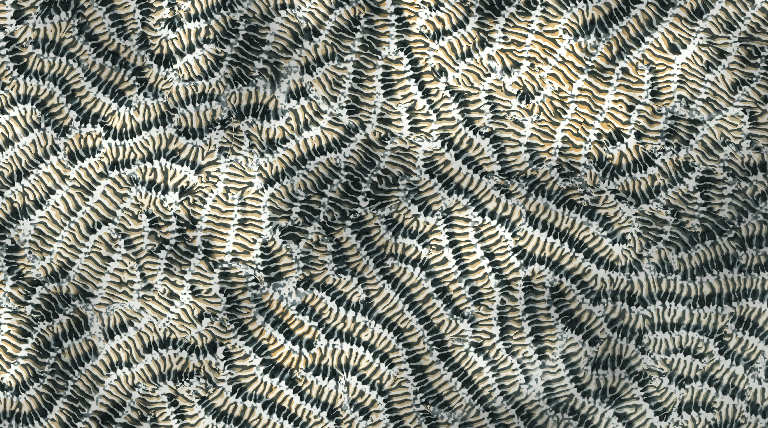
This texture is drawn by a Shadertoy shader. Its source:

```glsl
// Brain coral: meandering ridges crossed by fine toothed plates, with pale valley floors.

const float TAU = 6.2831853;
const float RIDGE_PERIOD = 0.071;   // all lengths in canvas heights
const float RIDGE_CELL = 0.092;
const float PLATE_PERIOD = 0.0168;
const float PLATE_CELL = 0.019;
const float MEANDER = 2.7;          // how far the ridges stray, in radians
const float PLATE_LEAN = 0.8;       // bend of the plates over a ridge, in radians
const vec2 LIGHT = vec2(0.36, 0.93);

const vec3 PALE = vec3(0.89, 0.90, 0.88);
const vec3 CREAM = vec3(0.90, 0.87, 0.78);
const vec3 GREY = vec3(0.53, 0.59, 0.59);
const vec3 SLATE = vec3(0.26, 0.33, 0.33);
const vec3 BLACK = vec3(0.06, 0.085, 0.08);
const vec3 TAN = vec3(0.76, 0.69, 0.53);
const vec3 BROWN = vec3(0.45, 0.41, 0.29);
const vec3 OCHRE = vec3(0.82, 0.64, 0.35);

// Broad ridge flow: position and direction angle
const vec3 FLOW[8] = vec3[8](
    vec3(0.20, 0.85, -0.55), vec3(0.85, 0.85, 0.75), vec3(1.45, 0.75, 1.00),
    vec3(0.20, 0.25, 0.70), vec3(0.75, 0.35, -1.20), vec3(1.15, 0.45, -0.95),
    vec3(0.85, 0.08, -1.20), vec3(1.50, 0.12, -0.15));

vec3 hash3(vec2 p) {
    vec3 q = fract(vec3(p.xyx) * vec3(0.1031, 0.1030, 0.0973));
    q += dot(q, q.yxz + 33.33);
    return fract((q.xxy + q.yzz) * q.zyx);
}

float noise(vec2 p) {
    vec2 i = floor(p), f = fract(p);
    f = f * f * (3.0 - 2.0 * f);
    vec2 e = vec2(0.0, 1.0);
    return mix(mix(hash3(i).x, hash3(i + e.yx).x, f.x),
               mix(hash3(i + e.xy).x, hash3(i + e.yy).x, f.x), f.y);
}

// Unit vector across the ridges
vec2 acrossRidge(vec2 p) {
    vec2 v = vec2(0.0001);
    for (int i = 0; i < 8; i++) {
        vec2 d = p - FLOW[i].xy;
        float a = 2.0 * FLOW[i].z;
        v += exp(-10.0 * dot(d, d)) * vec2(cos(a), sin(a));
    }
    float angle = 0.5 * atan(v.y, v.x) + MEANDER * (noise(p * 6.5 + 40.0) - 0.5);
    return vec2(-sin(angle), cos(angle));
}

// Ridge wave as a sum of oriented kernels: phase, unit gradient, strength
vec4 ridgeWave(vec2 p) {
    vec2 q = p / RIDGE_CELL, base = floor(q), here = acrossRidge(p);
    vec2 z = vec2(0.0), gradRe = vec2(0.0), gradIm = vec2(0.0);
    float k = TAU * RIDGE_CELL / RIDGE_PERIOD;
    for (int j = -2; j <= 2; j++)
    for (int i = -2; i <= 2; i++) {
        vec2 cell = base + vec2(i, j);
        vec3 rnd = hash3(cell + 71.0);
        vec2 centre = cell + rnd.xy, d = q - centre;
        vec2 n = acrossRidge(centre * RIDGE_CELL);
        float side = dot(n, here) < 0.0 ? -1.0 : 1.0;
        float phase = side * (k * dot(d, n) + TAU * rnd.z);
        float w = exp(-1.15 * dot(d, d));
        vec2 c = w * vec2(cos(phase), sin(phase));
        z += c;
        gradRe += -2.3 * d * c.x - side * k * n * c.y;
        gradIm += -2.3 * d * c.y + side * k * n * c.x;
    }
    vec2 g = z.x * gradIm - z.y * gradRe;
    return vec4(atan(z.y, z.x + 1e-6), normalize(g + 1e-6), length(z));
}

// Phase of the plates, which repeat along the ridge and lie across it
float plateWave(vec2 p, vec2 along) {
    vec2 q = p / PLATE_CELL, base = floor(q), z = vec2(1e-6, 0.0);
    vec2 across = vec2(-along.y, along.x);
    for (int j = -2; j <= 2; j++)
    for (int i = -2; i <= 2; i++) {
        vec2 cell = base + vec2(i, j);
        vec2 d = q - cell - hash3(cell + 211.0).xy;
        float t = dot(d, along), n = dot(d, across);
        float phase = TAU * PLATE_CELL / PLATE_PERIOD * t;
        z += exp(-2.1 * t * t - 1.2 * n * n) * vec2(cos(phase), sin(phase));
    }
    return atan(z.y, z.x);
}

void mainImage(out vec4 fragColor, in vec2 fragCoord) {
    vec2 p = fragCoord / iResolution.y;
    vec4 ridge = ridgeWave(p);
    vec2 along = vec2(-ridge.z, ridge.y);
    float height = cos(ridge.x), slope = sin(ridge.x);
    float facing = slope * dot(ridge.yz, LIGHT);

    // Patches of colour and fine grain
    float patches = noise(p * 4.5 + 3.0);
    float broad = noise(p * 7.0 + 60.0);
    float mottle = noise(p * 42.0);
    float grain = noise(p * 185.0);
    vec2 wobble = vec2(noise(p * 75.0 + 9.0), noise(p * 75.0 + 31.0)) - 0.5;
    float plate = plateWave(p + 0.006 * wobble, along) + PLATE_LEAN * slope;
    float cool = smoothstep(0.75, 1.4, p.x - p.y + 0.3 * (patches - 0.5));
    float lit = smoothstep(-0.5, 0.4, facing + 0.6 * (mottle - 0.5) + 0.9 * (broad - 0.42));

    // Ridge flesh between the plates
    vec3 warm = mix(TAN, OCHRE, 0.8 * smoothstep(0.5, 0.85, patches));
    vec3 flesh = mix(BROWN, warm, smoothstep(0.2, 0.8, 0.6 * lit + 0.4 * mottle));
    flesh = mix(flesh, mix(SLATE, GREY, mottle), 0.65 * cool);
    vec3 col = mix(mix(BLACK, SLATE, mottle), flesh, lit);

    // Shadow beside each plate, then its bright edge
    float shade = smoothstep(0.15, 0.7, -cos(plate - 0.9 * dot(along, LIGHT)));
    col = mix(col, mix(BLACK, SLATE, 0.3 * lit + 0.5 * grain), shade * mix(1.0, 0.85, lit));
    float edge = smoothstep(0.4, 0.8, cos(plate) + 0.7 * (grain - 0.5) + 0.2 * (lit - 0.5));
    vec3 edgeColor = mix(GREY, mix(CREAM, PALE, mottle), 0.2 + 0.8 * lit);
    col = mix(col, edgeColor * mix(1.0, 0.82, cool), edge * 0.95);

    // Valley floor strewn with pale beads; it also fills the ridge junctions
    float floorLevel = -height + 0.3 * (grain - 0.5) + 0.2 * cos(plate);
    float junction = 1.0 - smoothstep(0.1, 0.3, ridge.w + 0.15 * (grain - 0.5));
    float valley = max(smoothstep(0.6, 0.85, floorLevel), junction);
    float beads = smoothstep(0.25, 0.55, grain + 0.15 * cos(plate) + 0.3 * (broad - 0.4));
    vec3 valleyColor = mix(mix(SLATE, GREY, mottle), PALE, beads);
    col = mix(col, valleyColor * mix(1.0, 0.8, cool), 0.95 * valley);

    // Broad light and dark areas
    col *= mix(0.84, 1.14, smoothstep(0.2, 0.8, 0.6 * broad + 0.4 * patches));
    fragColor = vec4(clamp(col, 0.0, 1.0), 1.0);
}
```
